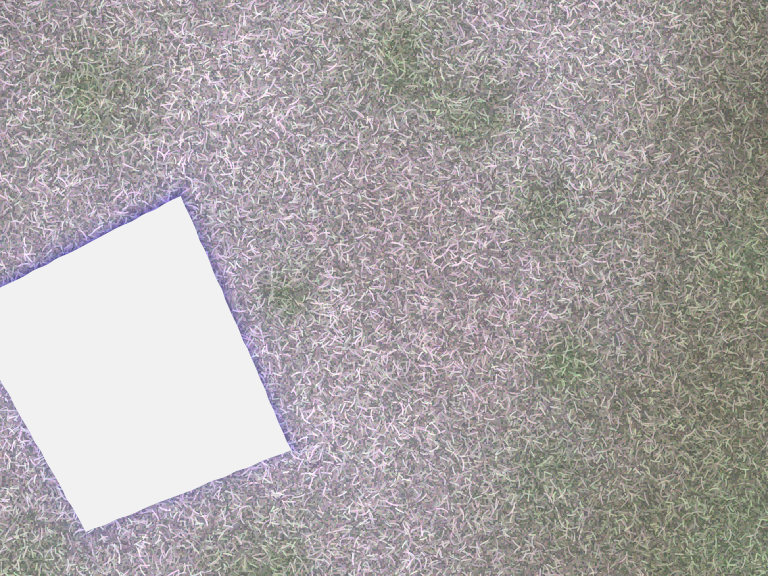
Write a WebGL 1 fragment shader that draws this texture.

```glsl
precision highp float;
// Draws a blank white sheet lying tilted on dry, patchy grass.
// Grass is layered cellular noise: each cell holds one random blade.
// Soft patches and layered sines tint it; the sheet is four half planes.

#define BLADE_CELL 0.0165
#define BLADE_HALF_LENGTH 0.0105
#define BLADE_HALF_WIDTH 0.00125
#define GRAIN_SCALE 300.0
#define GRAIN_STRENGTH 0.30
#define FRINGE_WIDTH 0.010
#define HALO_WIDTH 0.075
#define STRAW vec3(0.695, 0.665, 0.685)
#define OLIVE vec3(0.535, 0.530, 0.465)
#define GREEN vec3(0.530, 0.570, 0.480)
#define PINK vec3(0.680, 0.625, 0.640)
#define SHEET vec3(0.945, 0.945, 0.947)

uniform vec2 u_resolution;

vec3 hash3(vec2 p) {
  vec3 q = fract(p.xyx * vec3(0.1031, 0.1030, 0.0973));
  q += dot(q, q.yxz + 33.33);
  return fract((q.xxy + q.yzz) * q.zyx);
}

// Warped sines, roughly -1 to 1
float mottle(vec2 p) {
  float sum = 0.0;
  float amp = 0.5;
  for (int i = 0; i < 4; i++) {
    p = mat2(0.8, 0.6, -0.6, 0.8) * p * 1.7 + 1.3;
    sum += amp * sin(p.x + 1.5 * sin(p.y * 0.8)) * cos(p.y + sin(p.x * 0.7));
    amp *= 0.75;
  }
  return sum;
}

float patchAt(vec2 p, float x, float y, float radius) {
  vec2 d = (p - vec2(x, y)) / radius;
  return exp(-dot(d, d));
}

// Signed distance to the line from a to b, positive on its left
float edgeDistance(vec2 p, vec2 a, vec2 b) {
  vec2 along = normalize(b - a);
  return dot(p - a, vec2(-along.y, along.x));
}

// Large scale colour of the lawn
vec3 lawnColor(vec2 p) {
  float m = mottle(p * 8.0);
  float olive = smoothstep(0.78, 1.36, p.x + 0.28 * (0.5 - p.y) + 0.07 * m);
  vec3 col = mix(STRAW, OLIVE, olive);

  float pink = patchAt(p, 0.70, 0.62, 0.13) + patchAt(p, 0.84, 0.43, 0.16);
  col = mix(col, PINK, 0.55 * min(pink, 1.0));

  float green = patchAt(p, 0.68, 0.90, 0.10) + patchAt(p, 0.83, 0.81, 0.07)
    + patchAt(p, 0.955, 0.635, 0.065) + patchAt(p, 0.50, 0.49, 0.05)
    + patchAt(p, 0.17, 0.835, 0.09) + patchAt(p, 0.99, 0.36, 0.06)
    + patchAt(p, 1.285, 0.56, 0.07) + patchAt(p, 0.94, 0.17, 0.08)
    + patchAt(p, 1.30, 0.06, 0.15) + patchAt(p, 0.45, 0.03, 0.09)
    + patchAt(p, 0.04, 0.04, 0.10);
  col = mix(col, GREEN, clamp(green * (0.7 + 0.4 * m), 0.0, 0.9));

  float pale = patchAt(p, 1.05, 0.89, 0.13) + patchAt(p, 0.42, 0.86, 0.12)
    + patchAt(p, 0.60, 0.24, 0.14);
  float dark = patchAt(p, 0.955, 0.655, 0.04) + patchAt(p, 1.34, 0.80, 0.12)
    + patchAt(p, 0.0, 1.0, 0.12);
  return col * (1.0 + 0.06 * pale - 0.10 * dark + 0.05 * mottle(p * 26.0));
}

// Adds one layer of scattered blades over col
vec3 bladeLayer(vec3 col, vec3 lawn, vec2 p, float layer, float px) {
  vec2 q = p / BLADE_CELL + layer * vec2(17.37, 41.73) + 50.0;
  vec2 cell = floor(q);
  for (int j = -1; j <= 1; j++) {
    for (int i = -1; i <= 1; i++) {
      vec2 id = cell + vec2(float(i), float(j));
      vec3 h = hash3(id);
      vec3 k = hash3(id + 211.7);
      vec2 d = (q - id - h.xy) * BLADE_CELL;
      float angle = h.z * 6.2832;
      vec2 along = vec2(cos(angle), sin(angle));
      float t = dot(d, along);
      float halfLength = BLADE_HALF_LENGTH * (0.45 + 0.55 * k.x);
      float bend = (k.z - 0.5) * 60.0 * t * t;
      float side = dot(d, vec2(-along.y, along.x)) + bend;
      float dist = length(vec2(max(abs(t) - halfLength, 0.0), side));
      float cover = clamp((BLADE_HALF_WIDTH - dist) / px + 0.5, 0.0, 1.0);
      float shade = 0.64 + 0.75 * k.y + 0.02 * layer;
      vec3 tint = 1.0 + (k.x - 0.5) * vec3(0.08, -0.08, 0.10);
      col = mix(col, lawn * shade * tint, cover * 0.85);
    }
  }
  return col;
}

void main() {
  vec2 p = gl_FragCoord.xy / u_resolution.y;
  float px = 1.0 / u_resolution.y;

  // Grass
  vec3 lawn = lawnColor(p);
  vec3 grain = hash3(floor(p * GRAIN_SCALE) + 7.0) - 0.5;
  vec3 col = lawn * (0.86 + GRAIN_STRENGTH * (grain.x + 0.2 * grain));
  for (int i = 0; i < 5; i++) {
    col = bladeLayer(col, lawn, p, float(i), px);
  }
  col *= 1.0 + 0.3 * GRAIN_STRENGTH * grain;

  // Sheet outline
  vec2 left = vec2(-0.069, 0.465);
  vec2 top = vec2(0.314, 0.660);
  vec2 right = vec2(0.505, 0.219);
  vec2 bottom = vec2(0.149, 0.076);
  float upper = edgeDistance(p, left, top);
  float outer = edgeDistance(p, top, right);
  float lower = max(edgeDistance(p, right, bottom), edgeDistance(p, bottom, left));
  float dist = max(max(upper, outer), lower);
  dist += 0.0008 * sin(p.x * 95.0 + 2.0 * sin(p.y * 70.0));

  // Lavender halo and blue fringe, strongest on the upper edge
  float outside = max(dist, 0.0);
  col += vec3(0.035, 0.025, 0.085) * exp(-outside / HALO_WIDTH);
  float weight = upper > max(outer, lower) ? 0.85 : (outer > lower ? 0.55 : 0.25);
  float fringe = weight * exp(-outside / FRINGE_WIDTH);
  col = mix(col, col * vec3(0.50, 0.50, 0.88), fringe);

  col = mix(col, SHEET, clamp(0.5 - dist / px, 0.0, 1.0));
  gl_FragColor = vec4(clamp(col, 0.0, 1.0), 1.0);
}
```
